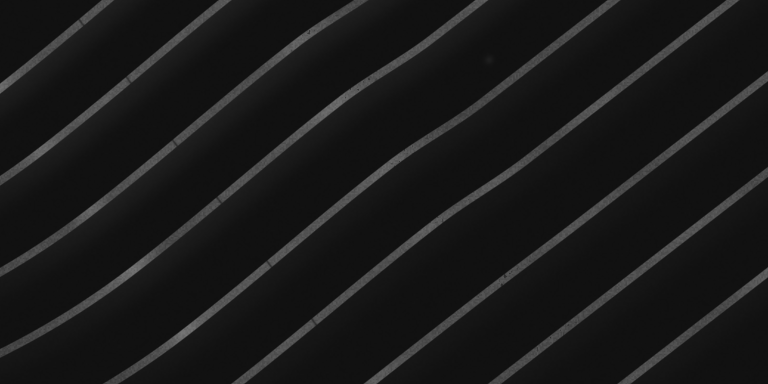
Give the GLSL for this pattern, as a Shadertoy shader.

```glsl
const float LINE_COUNT = 9.0;
const float FIRST_LINE = 0.231;    // height where the first line meets the left edge, from the top
const float SPACING = 0.2535;      // vertical distance between lines
const float SLOPE = 0.775;
const float HALF_WIDTH = 0.0104;
const float EDGE_BLUR = 0.0022;
const float BOW = 0.013;           // lift of the middle lines
const float ALTERNATION = 0.0075;  // difference in lift between odd and even lines
const float LEFT_BEND = 0.307;     // curvature of the lines near the lower left
const float CREASE_DEPTH = 0.023;
const float HIGHLIGHT_POS = -0.151; // positions measured along the lines
const float TICK_POS = 0.130;
const float CREASE_POS = 0.54;
const float CREASE_END = 0.83;
const float GLOW_REACH = 0.060;
const float GLOW_LEVEL = 0.060;
const float BACKGROUND = 0.066;
const float LINE_LEVEL = 0.310;
const float PI = 3.14159;

float hash(vec2 p) {
    vec3 q = fract(vec3(p.xyx) * 0.1031);
    q += dot(q, q.yzx + 33.33);
    return fract((q.x + q.y) * q.z);
}

float noise(vec2 p) {
    vec2 cell = floor(p);
    vec2 f = fract(p);
    f = f * f * (3.0 - 2.0 * f);
    return mix(mix(hash(cell), hash(cell + vec2(1, 0)), f.x),
               mix(hash(cell + vec2(0, 1)), hash(cell + vec2(1, 1)), f.x), f.y);
}

float bump(float x, float width) {
    x /= width;
    return exp(-x * x);
}

// Upward displacement of one line at a position along it
float lineLift(float row, float along) {
    float bow = sin(PI * row / (LINE_COUNT - 1.0)) * (BOW - ALTERNATION * cos(PI * row));
    float bend = max(HIGHLIGHT_POS - along, 0.0);
    float crease = smoothstep(HIGHLIGHT_POS, CREASE_POS, along)
                 * (1.0 - smoothstep(CREASE_POS, CREASE_END, along));
    float fade = 1.0 - smoothstep(4.5, 6.5, row);
    return bow + LEFT_BEND * bend * bend + CREASE_DEPTH * crease * fade;
}

// Grey level on a line: grain, sheen, ticks and specks
float lineShade(vec2 p, float row, float along) {
    float shade = LINE_LEVEL + 0.09 * (noise(p * 7.0 + row) - 0.5);
    shade += 0.07 * (noise(p * 260.0) - 0.5);
    shade += 0.11 * bump(along - HIGHLIGHT_POS, 0.05) * (1.0 - smoothstep(4.0, 5.0, row));
    shade += 0.08 * bump(along - CREASE_POS + 0.02, 0.08) * (1.0 - smoothstep(5.0, 6.0, row));
    shade -= 0.07 * smoothstep(-0.25, -0.55, along);

    float tickPos = TICK_POS + 0.02 * (hash(vec2(row, 7.0)) - 0.5);
    float tick = bump(along - tickPos, 0.0030) * (1.0 - smoothstep(5.0, 6.0, row));
    float specks = smoothstep(0.82, 0.95, noise(p * 150.0)) * bump(along - CREASE_POS - 0.05, 0.08);
    return shade * (1.0 - 0.4 * tick) * (1.0 - 0.4 * specks);
}

// Soft light falling below a line, strongest at the upper left
float lineGlow(float lineDist, float row, float along) {
    float beyondEdge = max(lineDist - HALF_WIDTH, 0.0);
    float falloff = exp(-beyondEdge / GLOW_REACH) * (1.0 - smoothstep(0.03, 0.09, beyondEdge));
    float rowFade = mix(1.0, 0.40, smoothstep(2.0, 5.0, row));
    float alongFade = mix(0.45, 1.0, smoothstep(-0.5, -0.05, along));
    return GLOW_LEVEL * falloff * rowFade * alongFade * step(0.0, lineDist);
}

void mainImage(out vec4 fragColor, in vec2 fragCoord) {
    vec2 p = fragCoord / iResolution.y;
    float pixel = 1.0 / iResolution.y;

    // Coordinates across and along the slanted lines
    float slant = inversesqrt(1.0 + SLOPE * SLOPE);
    float across = 1.0 - p.y + SLOPE * p.x;
    float along = slant * (p.x - SLOPE * (1.0 - p.y));

    // Signed distance to the nearest line, positive on its lower right
    float row = clamp(round((across - FIRST_LINE) / SPACING), 0.0, LINE_COUNT - 1.0);
    float lineDist = slant * (across - FIRST_LINE - row * SPACING + lineLift(row, along));

    // Dark ground with glow, grain and one faint smudge
    float grey = BACKGROUND + lineGlow(lineDist, row, along);
    grey += 0.006 * (noise(p * 200.0) - 0.5);
    grey += 0.05 * bump(length(p - vec2(1.274, 0.844)), 0.011);

    float blur = max(EDGE_BLUR, 0.75 * pixel);
    float coverage = 1.0 - smoothstep(HALF_WIDTH - blur, HALF_WIDTH + blur, abs(lineDist));
    grey = mix(grey, lineShade(p, row, along), coverage);
    fragColor = vec4(vec3(grey), 1.0);
}
```
